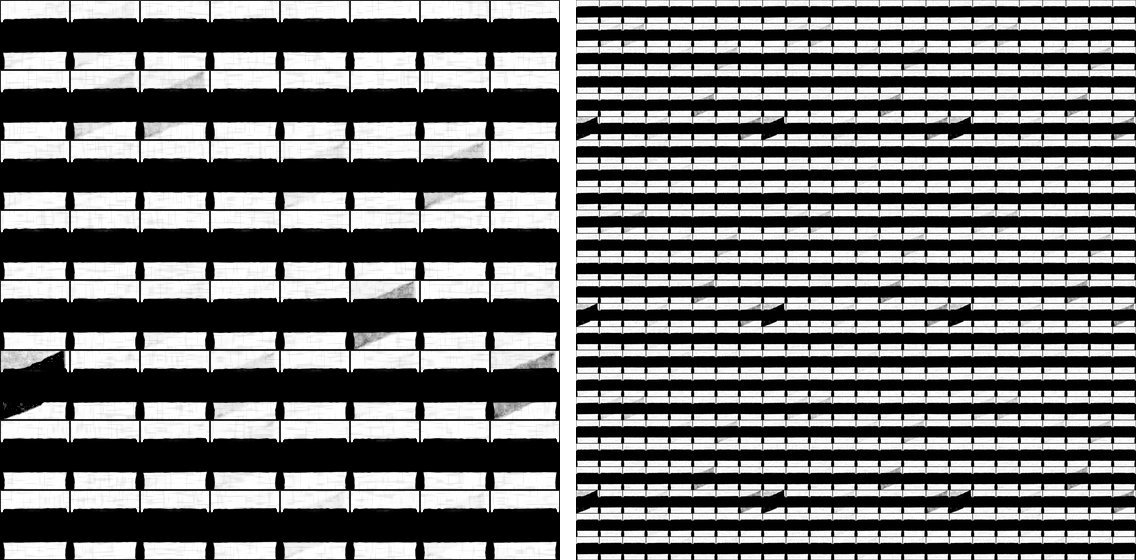
Left, the tile; right, the same tile 3 across and 3 down.
This pattern is drawn by a WebGL 1 fragment shader. Its source:

```glsl
precision highp float;

uniform vec2 u_resolution;

const float REPEATS = 8.0;
const float FRAME_HALF_WIDTH = 0.0105;
const vec3 INK = vec3(0.0);
const vec3 PAPER = vec3(0.995);

float hash(vec2 p) {
  vec3 q = fract(p.xyx * vec3(0.1031, 0.1030, 0.0973));
  q += dot(q, q.yzx + 33.33);
  return fract((q.x + q.y) * q.z);
}

float valueNoise(vec2 p) {
  vec2 i = floor(p);
  vec2 f = fract(p);
  f = f * f * (3.0 - 2.0 * f);
  float low = mix(hash(i), hash(i + vec2(1.0, 0.0)), f.x);
  float high = mix(hash(i + vec2(0.0, 1.0)), hash(i + 1.0), f.x);
  return mix(low, high, f.y);
}

// 1 where the signed distance is negative
float fill(float dist, float blur) {
  return 1.0 - smoothstep(-blur, blur, dist);
}

// Scrambled order of the cells: one is heavily worn, most hardly at all
float wearStrength(vec2 cell) {
  float n = cell.x + 16.0 - REPEATS * cell.y;
  float rank = mod(n * (11.0 + 18.0 * n), 64.0);
  return 1.0 / (1.0 + min(rank, 64.0 - rank));
}

// Horizontal bar with chamfered upper corners and a slight tilt
float barDistance(vec2 p, float side, vec2 seed) {
  float tilt = (hash(seed + 3.7) - 0.25) * 0.03 * (p.x - 0.5);
  float rough = 0.012 * (valueNoise(vec2(p.x * 22.0, 0.5) + seed * 31.0) - 0.5);
  float shoulder = smoothstep(0.03, 0.06, side);
  float top = mix(0.68, 0.735 + tilt + rough, shoulder);
  top += 0.03 * (1.0 - smoothstep(0.0, 0.025, side));
  float bottom = 0.252 + tilt * 0.7 - rough * 0.6;
  return max(p.y - top, bottom - p.y);
}

// Bulging post below the bar, centred on the cell border
float postDistance(vec2 p, float side, vec2 seed) {
  float halfWidth = 0.066 - 0.016 * smoothstep(0.14, 0.24, p.y);
  halfWidth -= 0.007 * (1.0 - smoothstep(0.0, 0.06, p.y));
  halfWidth += 0.008 * (valueNoise(vec2(0.5, p.y * 28.0) + seed * 17.0) - 0.5);
  return max(side - halfWidth, p.y - 0.3);
}

// Speckled diagonal smear, darkest along its edges
float smear(vec2 p, float strength, vec2 seed) {
  float coarse = valueNoise(p * 14.0 + seed * 43.0);
  float fine = valueNoise(p * 48.0 + seed * 59.0);
  float grain = 0.5 * (coarse + fine);
  float across = abs(p.y - 0.5 - 0.42 * (p.x - 0.5)) - 0.31;
  across += 0.05 * (coarse - 0.5);
  float ends = smoothstep(0.04, 0.08, p.x) * (1.0 - smoothstep(0.88, 0.95, p.x));
  float body = fill(across, 0.025) * (0.4 + 1.2 * grain);
  float edge = exp(-pow((across + 0.025) / 0.028, 2.0)) * grain;
  edge *= smoothstep(0.15, 0.4, abs(p.x - 0.5));
  float haze = 0.3 * strength * strength * grain * smoothstep(0.95, 0.4, p.x);
  haze *= smoothstep(0.65, 0.75, p.y);
  return ends * (1.3 * strength * strength * body + 0.9 * strength * edge) + haze;
}

// Faint woven streaks on the light areas
float paperGrain(vec2 p, vec2 seed) {
  float rows = valueNoise(p * vec2(7.0, 44.0) + seed * 23.0);
  float columns = valueNoise(p * vec2(44.0, 7.0) + seed * 29.0);
  return 0.07 * smoothstep(0.55, 1.0, rows) + 0.05 * smoothstep(0.6, 1.0, columns);
}

void main() {
  vec2 grid = gl_FragCoord.xy / u_resolution * REPEATS;
  vec2 cell = mod(floor(grid), REPEATS);
  vec2 p = fract(grid);
  vec2 border = 0.5 - abs(p - 0.5);
  float pixel = REPEATS / min(u_resolution.x, u_resolution.y);
  float softness = max(0.011, 0.7 * pixel);
  vec2 seed = cell + 1.0;

  // Light ground with its wear
  float wear = smear(p, wearStrength(cell), seed) + paperGrain(p, seed);
  vec3 color = mix(PAPER, INK, clamp(wear, 0.0, 1.0));

  // Bar and posts
  float bar = barDistance(p, border.x, seed);
  float post = postDistance(p, border.x, seed);
  color = mix(color, INK, fill(min(bar, post), softness));

  // Grey scuff just under the top of the bar
  vec2 scuffOffset = (p - vec2(0.48, 0.705)) / vec2(0.13, 0.016);
  float scuff = exp(-dot(scuffOffset, scuffOffset));
  scuff *= valueNoise(p * vec2(36.0, 60.0) + seed * 37.0) * hash(seed + 9.1);
  color += 0.28 * scuff;

  // Thin frame between the cells
  float frame = min(border.x, border.y) - FRAME_HALF_WIDTH;
  color = mix(color, INK, fill(frame, 0.5 * pixel));

  gl_FragColor = vec4(color, 1.0);
}
```
